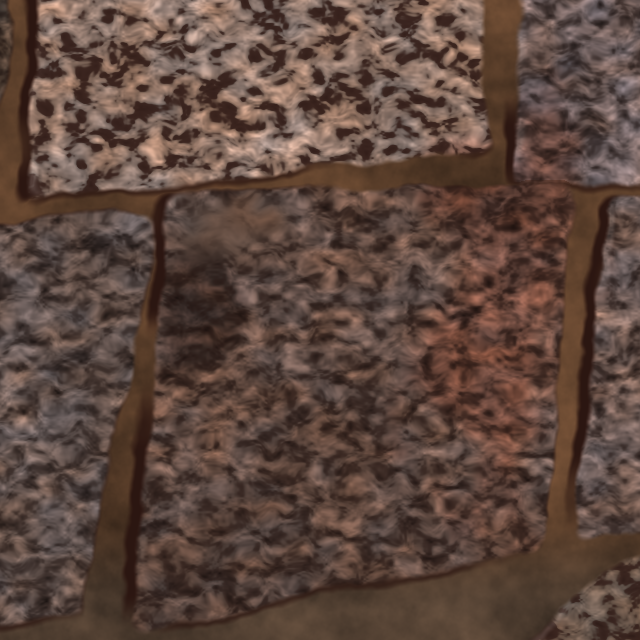
Write a Shadertoy shader that draws this texture.

```glsl
// Old masonry: large weathered granite blocks set in brown mortar.
// Each block is a rounded, wobbling quad; layered value noise supplies
// the mineral grain, stains and dark speckles. Joints get cast shadows.

#define GRAIN_SCALE vec2(52.0, 74.0)
#define GRAIN_CONTRAST 1.75
#define EDGE_SOFTNESS 0.005
#define EDGE_WOBBLE 0.016
#define CORNER_ROUNDING 0.025
#define SHADOW_WIDTH 0.017
#define MORTAR_COLOR vec3(0.355, 0.245, 0.165)
#define SHADOW_COLOR vec3(0.17, 0.085, 0.065)
#define SPECKLE_COLOR vec3(0.21, 0.12, 0.10)

struct Wall {
    vec3 tint;       // base colour of the block at this point
    float speckle;   // strength of its dark minerals
    float cover;     // 1 on a block, 0 on mortar
    float shadow;    // shadow thrown into the joint
    float rim;       // pale worn left edge
};

float hash(vec2 p) {
    return fract(sin(dot(p, vec2(127.1, 311.7))) * 43758.5453);
}

float noise(vec2 p) {
    vec2 i = floor(p), f = fract(p);
    f = f * f * (3.0 - 2.0 * f);
    return mix(mix(hash(i), hash(i + vec2(1, 0)), f.x),
               mix(hash(i + vec2(0, 1)), hash(i + vec2(1, 1)), f.x), f.y);
}

float fbm(vec2 p) {
    float sum = 0.0, weight = 0.5;
    for (int i = 0; i < 4; i++) {
        sum += weight * noise(p);
        p = mat2(1.6, 1.2, -1.2, 1.6) * p + 7.3;
        weight *= 0.5;
    }
    return sum / 0.9375;
}

float smoothMax(float a, float b) {
    float h = max(CORNER_ROUNDING - abs(a - b), 0.0) / CORNER_ROUNDING;
    return max(a, b) + h * h * CORNER_ROUNDING * 0.25;
}

// Signed distance to the line a-b, positive on its left
float side(vec2 p, vec2 a, vec2 b) {
    vec2 e = normalize(b - a);
    return dot(p - a, vec2(-e.y, e.x));
}

// Convex quad with corners in clockwise order from the top left
float quad(vec2 p, vec2 a, vec2 b, vec2 c, vec2 d) {
    return smoothMax(smoothMax(side(p, a, b), side(p, c, d)),
                     smoothMax(side(p, b, c), side(p, d, a)));
}

float inside(float dist) {
    return 1.0 - smoothstep(-EDGE_SOFTNESS, EDGE_SOFTNESS, dist);
}

void addBlock(inout Wall w, vec2 p, vec2 a, vec2 b, vec2 c, vec2 d, vec3 tint, float speckle) {
    float cover = inside(quad(p, a, b, c, d));
    float fromRight = inside(quad(p + vec2(SHADOW_WIDTH, 0.0), a, b, c, d));
    float fromAbove = inside(quad(p + vec2(0.0, 0.5 * SHADOW_WIDTH), a, b, c, d));
    float inner = inside(quad(p - vec2(0.014, 0.0), a, b, c, d));
    w.tint = mix(w.tint, tint, step(0.001, cover));
    w.speckle = mix(w.speckle, speckle, step(0.001, cover));
    w.cover = max(w.cover, cover);
    w.shadow = max(w.shadow, max(fromRight, 0.7 * fromAbove));
    w.rim = max(w.rim, cover * (1.0 - inner));
}

// Soft round stain with a ragged outline
float stain(vec2 p, vec2 center, vec2 radius, float ragged) {
    return 1.0 - smoothstep(0.6, 1.15, length((p - center) / radius) + ragged);
}

void mainImage(out vec4 fragColor, in vec2 fragCoord) {
    vec2 uv = fragCoord / iResolution.xy;
    float broad = fbm(uv * 7.0 + 3.0);
    vec2 p = uv + EDGE_WOBBLE * (vec2(fbm(uv * 12.0), fbm(uv * 12.0 + 40.0)) - 0.5) * 2.0;

    // Blocks, course by course
    Wall w = Wall(MORTAR_COLOR, 0.0, 0.0, 0.0, 0.0);
    addBlock(w, p, vec2(-0.2, 1.15), vec2(0.04, 1.15), vec2(0.0, 0.82), vec2(-0.2, 0.8), vec3(0.27, 0.22, 0.19), 0.2);
    addBlock(w, p, vec2(0.07, 1.15), vec2(0.75, 1.15), vec2(0.765, 0.77), vec2(0.04, 0.685), vec3(0.50, 0.41, 0.365), 0.85);
    addBlock(w, p, vec2(0.815, 1.15), vec2(1.2, 1.15), vec2(1.2, 0.715), vec2(0.805, 0.708), vec3(0.385, 0.325, 0.315), 0.2);
    addBlock(w, p, vec2(-0.2, 0.64), vec2(0.25, 0.668), vec2(0.13, 0.04), vec2(-0.2, 0.0), vec3(0.375, 0.315, 0.295), 0.2);
    addBlock(w, p, vec2(0.265, 0.705), vec2(0.9, 0.71), vec2(0.845, 0.14), vec2(0.205, 0.015), vec3(0.335, 0.26, 0.23), 0.35);
    addBlock(w, p, vec2(0.955, 0.69), vec2(1.2, 0.7), vec2(1.2, 0.17), vec2(0.895, 0.155), vec3(0.37, 0.305, 0.285), 0.25);
    addBlock(w, p, vec2(0.95, 0.115), vec2(1.2, 0.16), vec2(1.2, -0.2), vec2(0.72, -0.1), vec3(0.42, 0.34, 0.29), 0.75);

    // Mineral grain, slightly flattened
    vec2 g = (uv + 0.012 * vec2(noise(uv * 40.0), noise(uv * 40.0 + 9.0))) * GRAIN_SCALE;
    float grain = 0.55 * noise(g) + 0.3 * noise(g * 1.9 + 17.0) + 0.15 * noise(g * 3.7 + 31.0);
    float hue = noise(g * 0.45 + 60.0) - 0.5;
    float ragged = (broad - 0.5) * 1.6;
    float pale = stain(uv, vec2(0.36, 0.65), vec2(0.11, 0.075), ragged);
    float dark = stain(uv, vec2(0.32, 0.51), vec2(0.09, 0.12), ragged);
    float rust = stain(uv, vec2(0.79, 0.46), vec2(0.17, 0.32), ragged);

    vec3 stone = w.tint * (1.0 + 0.6 * (broad - 0.5));
    stone = mix(stone, vec3(0.38, 0.30, 0.26), 0.8 * pale);
    stone *= mix(vec3(1.0), vec3(0.68, 0.64, 0.63), dark);
    stone *= mix(vec3(1.0), vec3(1.09, 0.92, 0.86), rust);
    stone *= 1.0 + GRAIN_CONTRAST * (1.0 - 0.75 * pale) * (grain - 0.5);
    stone *= 1.0 + hue * vec3(0.14, 0.0, -0.14);
    float speck = 1.0 - smoothstep(0.32, 0.47, grain + 0.25 * (broad - 0.5));
    stone = mix(stone, SPECKLE_COLOR, speck * w.speckle * (1.0 - 0.8 * pale));
    stone += 0.10 * w.rim * smoothstep(0.4, 0.7, noise(uv * 14.0));

    // Mortar, greyer along the bottom, with shadows in the joints
    vec3 mortar = mix(vec3(0.32, 0.25, 0.195), MORTAR_COLOR, smoothstep(0.05, 0.2, uv.y));
    mortar *= 1.0 + 0.7 * (broad - 0.5) + 0.35 * (fbm(uv * 45.0) - 0.5);
    mortar = mix(mortar, SHADOW_COLOR, w.shadow * smoothstep(0.25, 0.6, noise(uv * 9.0 + 5.0)));

    fragColor = vec4(clamp(mix(mortar, stone, w.cover), 0.0, 1.0), 1.0);
}
```
